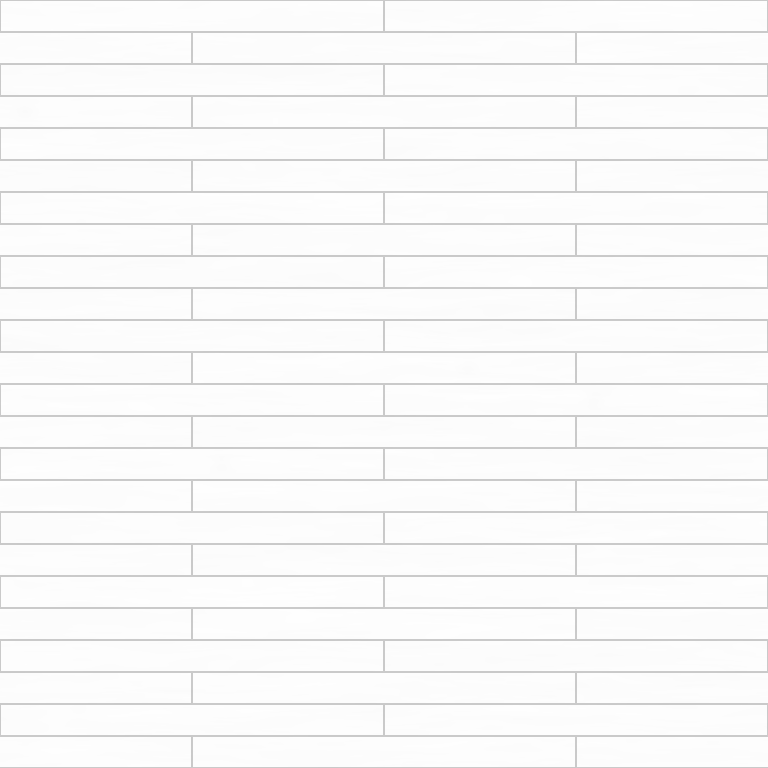
Reproduce this texture procedurally as a Shadertoy shader.

```glsl
// White wooden planks in a half-offset running bond with thin dark joints and faint grain.

const vec2 PLANKS = vec2(2.0, 24.0);       // repeats across and down
const float JOINT_WIDTH = 0.00072;         // fraction of the canvas
const vec3 WOOD_COLOR = vec3(0.990);
const vec3 JOINT_COLOR = vec3(0.27);

float hash(vec2 cell, float seed) {
    vec3 p = fract(vec3(cell, seed) * vec3(0.1031, 0.1030, 0.0973));
    p += dot(p, p.yzx + 33.33);
    return fract((p.x + p.y) * p.z);
}

float valueNoise(vec2 p, float seed) {
    vec2 cell = floor(p);
    vec2 f = fract(p);
    f = f * f * (3.0 - 2.0 * f);
    float low = mix(hash(cell, seed), hash(cell + vec2(1.0, 0.0), seed), f.x);
    float high = mix(hash(cell + vec2(0.0, 1.0), seed), hash(cell + vec2(1.0), seed), f.x);
    return mix(low, high, f.y);
}

// Share of a pixel covered by a line whose centre lies at the given offset.
float lineCoverage(float offset, float width, float pixel) {
    float start = max(offset - 0.5 * pixel, -0.5 * width);
    float end = min(offset + 0.5 * pixel, 0.5 * width);
    return max(end - start, 0.0) / pixel;
}

// Signed offset to the nearest multiple of 1 / count.
float nearestLine(float x, float count) {
    return (fract(x * count + 0.5) - 0.5) / count;
}

// Stretched fibres that bend gently along the plank, centred on zero.
float woodGrain(vec2 local, float seed) {
    float bend = valueNoise(local * vec2(5.0, 2.0), seed) - 0.5;
    float y = local.y + 0.3 * bend;
    float broad = valueNoise(vec2(local.x * 3.0, y * 4.0), seed + 3.0);
    float fine = valueNoise(vec2(local.x * 14.0, y * 12.0), seed + 7.0);
    return 0.6 * broad + 0.4 * fine - 0.5;
}

// A soft spot, present on a few planks only.
float knot(vec2 local, float seed) {
    vec2 center = vec2(0.1 + 0.8 * hash(vec2(3.0, 5.0), seed), 0.5);
    vec2 offset = (local - center) * vec2(40.0, 3.5);
    return step(0.85, hash(vec2(9.0, 2.0), seed)) * exp(-dot(offset, offset));
}

void mainImage(out vec4 fragColor, in vec2 fragCoord) {
    vec2 uv = fragCoord / iResolution.xy;
    vec2 pixel = 1.0 / iResolution.xy;

    // Every other course is shifted by half a plank; plank numbers wrap.
    float row = mod(floor(uv.y * PLANKS.y), PLANKS.y);
    float shift = 0.5 * (1.0 - mod(row, 2.0)) / PLANKS.x;
    float along = (uv.x + shift) * PLANKS.x;
    float column = mod(floor(along), PLANKS.x);
    vec2 local = vec2(fract(along), fract(uv.y * PLANKS.y));
    float seed = 1.0 + row + PLANKS.y * column;

    // Wood tone, grain and knots
    float tone = 0.003 * (hash(vec2(1.0, 7.0), seed) - 0.5);
    tone += 0.012 * woodGrain(local, seed) - 0.008 * knot(local, seed);
    vec3 color = WOOD_COLOR + tone;

    // Joints between courses and between plank ends
    float courseJoint = lineCoverage(nearestLine(uv.y, PLANKS.y), JOINT_WIDTH, pixel.y);
    float endJoint = lineCoverage(nearestLine(uv.x + shift, PLANKS.x), JOINT_WIDTH, pixel.x);
    color = mix(color, JOINT_COLOR, max(courseJoint, endJoint));

    fragColor = vec4(color, 1.0);
}
```
